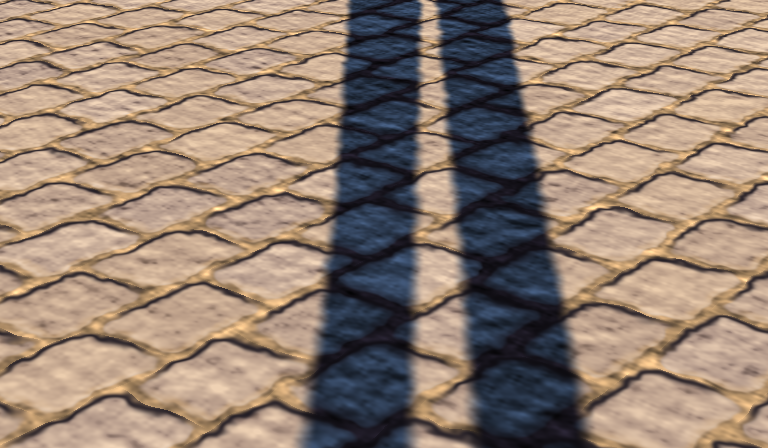
Write a WebGL 2 fragment shader that draws this texture.

```glsl
#version 300 es
precision highp float;

uniform vec2 u_resolution;
out vec4 fragColor;

const vec3 CREAM = vec3(0.95, 0.84, 0.73);
const vec3 MAUVE = vec3(0.67, 0.57, 0.52);
const vec3 SAND = vec3(0.82, 0.66, 0.47);
const vec3 BROWN = vec3(0.35, 0.28, 0.26);
const vec3 NAVY = vec3(0.18, 0.24, 0.33);
const vec3 SOOT = vec3(0.08, 0.07, 0.10);

const float HORIZON = 1.817;
const float ROW_VANISH_X = 3.571;
const float CROSS_VANISH_X = -4.018;

float hash(vec2 p) {
    vec3 q = fract(vec3(p.xyx) * 0.1031);
    q += dot(q, q.yzx + 33.33);
    return fract((q.x + q.y) * q.z);
}

float noise(vec2 p) {
    vec2 i = floor(p), f = fract(p);
    f = f * f * (3.0 - 2.0 * f);
    return mix(mix(hash(i), hash(i + vec2(1, 0)), f.x),
               mix(hash(i + vec2(0, 1)), hash(i + vec2(1, 1)), f.x), f.y);
}

float fbm(vec2 p) {
    float sum = 0.0, amp = 0.53;
    for (int i = 0; i < 3; i++) {
        sum += amp * noise(p);
        p = mat2(1.6, 0.7, -0.7, 1.6) * p + 7.3;
        amp *= 0.52;
    }
    return sum;
}

float roundBox(vec2 p, vec2 halfSize, float radius) {
    vec2 q = abs(p) - halfSize + radius;
    return length(max(q, 0.0)) + min(max(q.x, q.y), 0.0) - radius;
}

float band(float x, float left, float right, float soft) {
    return smoothstep(left - soft, left + soft, x)
         * (1.0 - smoothstep(right - soft, right + soft, x));
}

// Two long shadows, spreading toward the viewer
float legShadow(float x, float t, float soft) {
    float a = band(x, 0.779 - 0.05 * t - 0.055 * t * t, 0.94 - 0.02 * t, soft);
    float b = band(x, 0.975 + 0.09 * t, 1.127 + 0.19 * t, soft);
    return max(a, b);
}

// Position on the paving: x across the rows, y along them
vec2 pavingCoord(vec2 p, float depth) {
    float u = (p.x - ROW_VANISH_X) / depth;
    float v = (p.x - CROSS_VANISH_X) / depth;
    return vec2((u + 1.64) / 0.216, v / 0.375);
}

void main() {
    vec2 p = gl_FragCoord.xy / u_resolution.y;
    float depth = HORIZON - p.y;
    vec2 ground = vec2(p.x, 2.4) / depth;

    // Staggered stone cells with ragged outlines
    vec2 paving = pavingCoord(p, depth);
    vec2 ragged = vec2(noise(ground * 24.0), noise(ground * 24.0 + 31.7)) - 0.5;
    paving += 0.10 * ragged;
    float row = floor(paving.x + 0.5);
    paving.y -= 1.66 + 0.41 * row + 0.09 * cos(1.5708 * row);
    vec2 cell = vec2(row, floor(paving.y + 0.5));
    vec2 local = paving - cell;
    float seed = hash(cell + 57.0);
    vec2 halfSize = vec2(0.43, 0.44) + 0.03 * (vec2(seed, hash(cell + 91.0)) - 0.5);
    float d = roundBox(local, halfSize, 0.13);
    d += 0.05 * (noise(ground * 70.0) - 0.5);

    // Rough relief, lit from the viewer's side
    vec2 grain = ground * vec2(34.0, 38.0);
    float coarse = fbm(grain + vec2(0.15, 0.6)) - fbm(grain);
    float fine = noise(ground * 130.0 + vec2(0.0, 0.5)) - noise(ground * 130.0);
    float relief = 1.5 * coarse + 0.35 * fine;
    float facing = (local.y - local.x) / (length(local) + 0.05);
    float stone = 1.0 - smoothstep(-0.025, 0.025, d);
    float rim = smoothstep(-0.13, -0.01, d);
    float front = rim * smoothstep(0.1, -0.7, facing);
    float back = smoothstep(0.0, 0.8, facing);
    float crevice = exp(-pow((d - 0.015) / 0.042, 2.0)) * mix(0.18, 1.0, back);

    // Sunlit stones and sandy joints
    float tone = 0.40 + 0.9 * relief + 0.35 * (seed - 0.5)
               + 0.16 * (p.y - 0.5) + 0.08 * (p.x - 0.86);
    vec3 sunStone = mix(MAUVE, CREAM, clamp(tone, 0.0, 1.0));
    sunStone = mix(sunStone, BROWN, smoothstep(0.12, -0.45, tone) * 0.9);
    sunStone = mix(sunStone, SAND, 0.22 * hash(cell + 13.0));
    sunStone = mix(sunStone, mix(SAND, CREAM, 0.55 + relief), 0.75 * front);
    vec3 sunJoint = SAND * (0.93 + 0.7 * relief);
    vec3 sunlit = mix(sunJoint, sunStone, stone);
    sunlit = mix(sunlit, SOOT * 1.4, 0.88 * crevice);

    // Cool stones and black joints inside the shadow
    vec3 coolStone = NAVY * (0.95 + 0.8 * relief + 0.4 * (seed - 0.5));
    coolStone = mix(coolStone, SOOT, 0.45 * rim);
    vec3 coolJoint = SOOT * (1.1 + 1.4 * relief);
    vec3 shaded = mix(coolJoint, coolStone, stone);
    shaded = mix(shaded, SOOT * 0.7, 0.7 * crevice);

    float t = 1.0 - p.y;
    float wobble = 0.012 * (noise(ground * 30.0 + 5.0) - 0.5);
    float shadow = legShadow(p.x + wobble, t, 0.010 + 0.016 * t);
    fragColor = vec4(clamp(mix(sunlit, shaded, shadow), 0.0, 1.0), 1.0);
}
```
